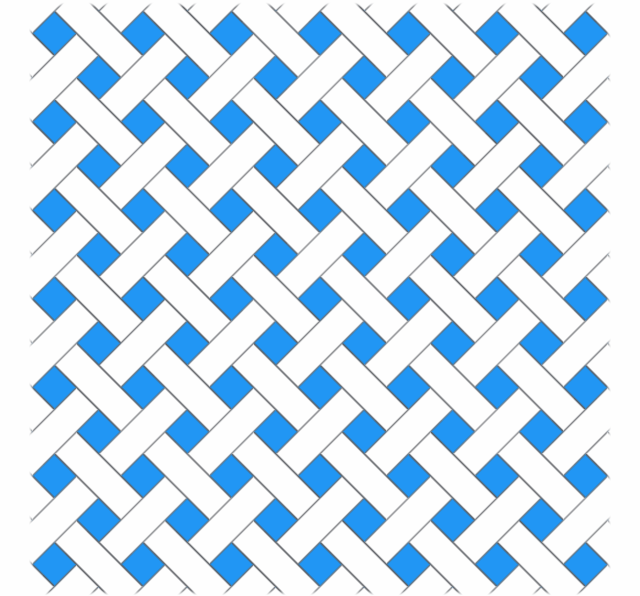
This pattern is drawn by a Shadertoy shader. Its source:

```glsl
// Diagonal basket weave: white straps cross over and under, leaving blue
// square holes on a 45 degree lattice, seven holes across and seven down.
// Strap edges are thin grey lines, hidden wherever a strap passes beneath.

#define PERIOD 0.1485          // hole spacing, in canvas heights
#define CENTRE_Y -0.0015       // vertical shift of the middle hole
#define STRAP_HALF 0.25        // half strap width, in lattice units
#define LINE_HALF 0.011        // half line width, in lattice units
#define SOFTNESS 0.018         // smallest edge blur, in lattice units
#define LINE_VARIATION 0.14    // change of line strength between cells
#define LINE_EXTENT vec2(3.26, 3.32)  // half size of the sheet, in periods
#define HOLE_EXTENT vec2(3.25, 3.26)  // half size of the area with holes
#define WHITE vec3(0.995)
#define BLUE vec3(0.13, 0.59, 0.955)
#define LINE_GREY vec3(0.31, 0.32, 0.34)

float hash21(vec2 p) {
    vec3 q = fract(vec3(p.xyx) * 0.1031);
    q += dot(q, q.yzx + 33.33);
    return fract((q.x + q.y) * q.z);
}

// 1 inside a centred rectangle, fading to 0 across its border
float sheetMask(vec2 p, vec2 extent, float fade) {
    vec2 inside = 1.0 - smoothstep(extent - fade, extent + fade, abs(p));
    return inside.x * inside.y;
}

void mainImage(out vec4 fragColor, in vec2 fragCoord) {
    vec2 p = (fragCoord - 0.5 * iResolution.xy) / iResolution.y;
    p = (p - vec2(0.0, CENTRE_Y)) / PERIOD;
    float blur = max(SOFTNESS, 1.0 / (PERIOD * iResolution.y));

    // Lattice axes: x rises to the right, y falls to the right
    vec2 lattice = vec2(p.x + p.y, p.x - p.y);
    vec2 cell = floor(lattice);

    // Signed distance to strap edges, negative inside a strap:
    // x belongs to the falling straps, y to the rising ones
    vec2 strap = abs(fract(lattice) - 0.5) - STRAP_HALF;

    // The rising strap lies on top in every second cell
    float risingOnTop = mod(cell.x + cell.y, 2.0);
    vec2 covered = 1.0 - smoothstep(-blur, blur, strap);
    vec2 visible = 1.0 - covered.yx * vec2(risingOnTop, 1.0 - risingOnTop);

    // Falling edges are a little heavier than rising ones
    vec2 width = LINE_HALF * vec2(1.2, 1.0);
    vec2 lines = 1.0 - smoothstep(width - blur, width + blur, abs(strap));
    lines *= visible * vec2(0.95, 0.78);
    float strength = 1.0 - LINE_VARIATION * hash21(cell + 40.0);
    float ink = max(lines.x, lines.y) * strength;

    // Holes show where neither strap covers the backing
    float hole = (1.0 - covered.x) * (1.0 - covered.y);
    hole *= sheetMask(p, HOLE_EXTENT, 0.015);

    vec3 colour = mix(WHITE, BLUE, hole);
    colour = mix(colour, LINE_GREY, ink * sheetMask(p, LINE_EXTENT, 0.035));
    fragColor = vec4(colour, 1.0);
}
```
